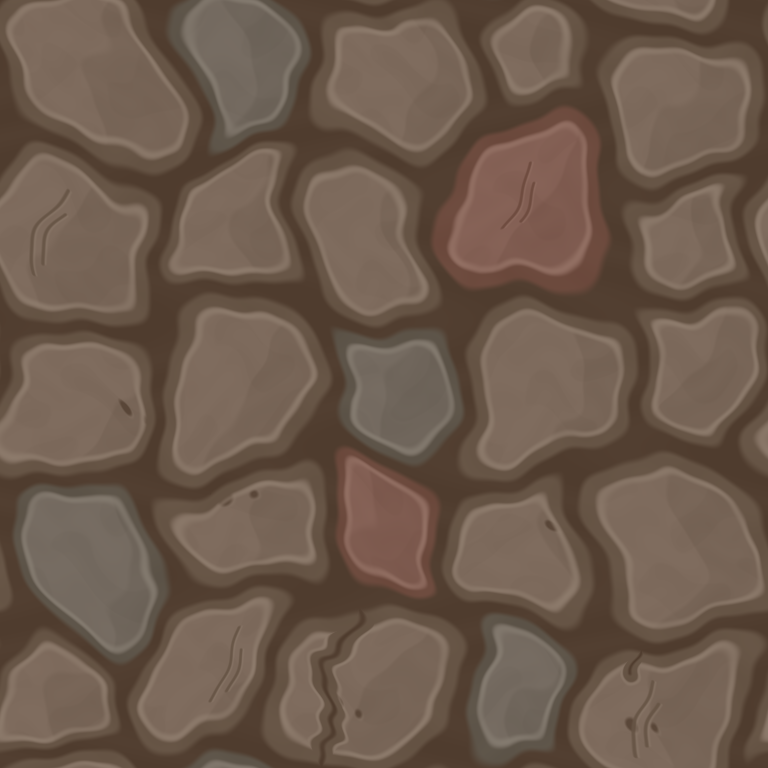
Give the GLSL for this texture, as a WebGL 2 fragment shader.

```glsl
#version 300 es
precision highp float;
// Seamless painted cobblestones: rounded weighted cells with bevels, rims, pits and cracks.

uniform vec2 u_resolution;
out vec4 fragColor;

const float TAU = 6.283185;
const float CELLS = 5.0;           // stones per side; lengths below are in cells
const float JITTER = 0.42;
const float SIZE_SPREAD = 0.42;    // weight gap between smallest and largest stone
const float GAP = 0.04;            // half width of the mortar
const vec2 SKIRT = vec2(0.055, 0.09);    // bevel width, small to large stones
const vec2 SHARPNESS = vec2(22.0, 9.0);  // corner sharpness, small to large stones
const float RIM = 0.032;
const float SOFT = 0.016;

const vec3 MORTAR = vec3(0.315, 0.24, 0.185);
const vec3 BEVEL = vec3(0.40, 0.33, 0.27);
const vec3 FACE_LIGHT = vec3(0.495, 0.42, 0.365);
const vec3 FACE_DARK = vec3(0.46, 0.387, 0.332);
const vec3 RIM_COLOR = vec3(0.56, 0.49, 0.43);
const vec3 RED_TINT = vec3(0.025, -0.04, -0.03);
const vec3 GREY_TINT = vec3(-0.035, 0.0, 0.015);

vec2 hash2(vec2 id) {
  vec3 q = fract(vec3(id.xyx) * vec3(0.1031, 0.1030, 0.0973));
  q += dot(q, q.yzx + 33.33);
  return fract((q.xx + q.yz) * q.zy);
}

// Each stone of the tile gets its own size rank, 0 to 24, well spread over the grid.
float sizeRank(vec2 id) {
  id = mod(id, CELLS);
  return mod(11.0 * id.x + 5.0 * id.y, CELLS * CELLS);
}

vec2 stoneCentre(vec2 id) {
  return id + 0.5 + JITTER * (hash2(mod(id, CELLS)) - 0.5);
}

float powerDistance(vec2 p, vec2 id) {
  vec2 v = p - stoneCentre(id);
  return dot(v, v) - SIZE_SPREAD * sizeRank(id) / 24.0;
}

vec2 wrappedWarp(vec2 uv) {
  vec2 a = TAU * uv;
  return 0.09 * sin(3.0 * a.yx + vec2(1.0, 4.0) + sin(2.0 * a))
       + 0.035 * sin(7.0 * a.yx + 2.0 * a + vec2(2.0, 5.0))
       + 0.008 * sin(17.0 * a.yx + 5.0 * a);
}

float waves(vec2 q, float phase) {
  return 0.5 * sin(q.x * 5.0 + 2.0 * sin(q.y * 4.0 + phase))
       + 0.5 * sin(q.y * 7.0 + 2.0 * phase + 1.5 * sin(q.x * 6.0));
}

vec2 owningStone(vec2 p) {
  vec2 best = floor(p);
  float nearest = 1e5;
  for (int i = 0; i < 25; i++) {
    vec2 id = floor(p) + vec2(i % 5 - 2, i / 5 - 2);
    float d = powerDistance(p, id);
    if (d < nearest) { nearest = d; best = id; }
  }
  return best;
}

// Smooth minimum of the distances to all borders of the stone.
float borderDistance(vec2 p, vec2 id, float sharpness) {
  float own = powerDistance(p, id), total = 0.0;
  for (int i = 0; i < 25; i++) {
    if (i == 12) continue;
    vec2 other = id + vec2(i % 5 - 2, i / 5 - 2);
    float span = length(stoneCentre(other) - stoneCentre(id));
    total += exp(-sharpness * (powerDistance(p, other) - own) / (2.0 * span));
  }
  return -log(total) / sharpness;
}

float segment(vec2 q, vec2 a, vec2 b) {
  vec2 v = b - a;
  return length(q - a - v * clamp(dot(q - a, v) / dot(v, v), 0.0, 1.0));
}

void main() {
  vec2 uv = gl_FragCoord.xy / u_resolution;
  vec2 p = uv * CELLS + wrappedWarp(uv);
  float soft = max(SOFT, CELLS / u_resolution.y);

  vec2 id = owningStone(p);
  float rank = sizeRank(id), size = rank / 24.0;
  vec2 q = p - stoneCentre(id);
  vec2 rnd = hash2(mod(id, CELLS) + 17.0);
  float d = borderDistance(p, id, mix(SHARPNESS.x, SHARPNESS.y, size)) - GAP;

  // Cracks: one stone splits fully, two are notched from the top.
  float crack = abs(q.x + 0.12 + 0.04 * sin(q.y * 9.0) + 0.015 * sin(q.y * 31.0));
  if (rank == 22.0) d = min(d, 1.5 * crack - 0.025);
  if (rank == 19.0 || rank == 16.0)
    d = min(d, 1.8 * length(vec2(crack, max(0.22 - q.y, 0.0))) - 0.02);

  // Face: soft-edged patches of two tones, darker to one side.
  float patches = waves(q * 0.9, rank);
  float lean = q.x * 1.3 - q.y * 0.4 - 0.1 + 0.22 * patches;
  float shade = 0.75 * smoothstep(-0.03, 0.03, lean)
              + 0.25 * smoothstep(-0.1, 0.1, waves(q * 1.7, rank + 3.0) - 0.3);
  vec3 face = mix(FACE_LIGHT, FACE_DARK, shade);
  face += 0.005 * waves(q * 3.0, rank + 1.0);

  // Pits in pairs, each with a pale lower lip.
  if (mod(rank, 3.0) == 1.0 && rank > 9.0) {
    for (int i = 0; i < 2; i++) {
      float radius = 0.045 - 0.018 * float(i);
      vec2 v = q - 0.3 * (rnd - 0.5) - float(i) * vec2(0.14, -0.03);
      v = vec2(v.x + 0.3 * v.y, v.y) * vec2(1.35, 0.95);
      float lip = length(v + vec2(-0.012, 0.014)) - radius;
      face = mix(face, RIM_COLOR, 0.35 * (1.0 - smoothstep(-soft, soft, lip)));
      face = mix(face, MORTAR, 0.8 * (1.0 - smoothstep(-soft, soft, length(v) - radius)));
    }
  }

  // Paired scratches, dark with a pale side.
  if (mod(rank, 4.0) == 3.0 && rank > 10.0) {
    for (int i = 0; i < 2; i++) {
      float reach = 0.25 - 0.11 * float(i);
      vec2 v = q - 0.2 * (rnd - 0.5) - float(i) * vec2(0.07, -0.04);
      vec2 tip = reach * vec2(0.2, 1.0);
      float pale = segment(v - vec2(0.018, 0.0), -tip, tip);
      face = mix(face, RIM_COLOR, 0.4 * (1.0 - smoothstep(0.0, soft, pale)));
      face = mix(face, BEVEL, 0.9 * (1.0 - smoothstep(0.0, soft, segment(v, -tip, tip) - 0.003)));
    }
  }

  // Layers from mortar up to bevel, face and rim.
  vec3 tint = vec3(0.0);
  if (rank == 23.0 || rank == 2.0) tint = RED_TINT;
  if (rank > 4.5 && rank < 8.5) tint = GREY_TINT;
  float inner = d - mix(SKIRT.x, SKIRT.y, size) - 0.008 * waves(q * 2.5, rank);
  float rim = 1.0 - smoothstep(0.0, RIM, abs(inner - 0.6 * RIM));
  rim *= 0.8 + 0.2 * waves(q * 1.5, rank + 2.0);

  vec3 bevel = BEVEL + 0.008 * waves(q * 2.0, rank + 5.0) + tint;
  vec3 color = MORTAR + 0.006 * sin(TAU * (4.0 * uv.x + sin(TAU * 3.0 * uv.y)));
  color = mix(color, bevel, smoothstep(-1.4 * soft, 1.4 * soft, d));
  color = mix(color, face + tint, smoothstep(-soft, soft, inner));
  color = mix(color, RIM_COLOR + tint, 0.85 * rim);
  fragColor = vec4(color, 1.0);
}
```
